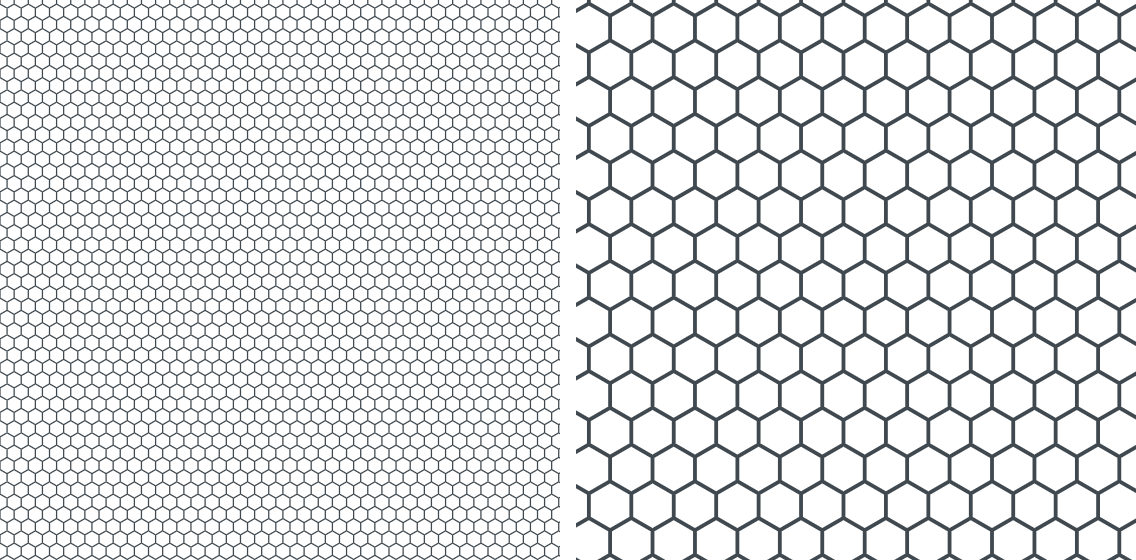
Left: the whole. Right: its middle third, enlarged.
Write a Shadertoy shader that draws this pattern.

```glsl
// Fine honeycomb mesh of slate grey lines on white.

const float CELLS_ACROSS = 39.59;          // flat-to-flat cell widths per canvas
const float LINE_WIDTH = 0.09;             // in cell widths
const vec2 LATTICE = vec2(1.0, 1.7320508); // period of two staggered rows
const vec3 PAPER = vec3(1.0);
const vec3 INK = vec3(0.25, 0.285, 0.31);

// Offset from the nearest point of a rectangular lattice
vec2 latticeOffset(vec2 p, vec2 period) {
    return p - period * round(p / period);
}

// Distance to the border of the nearest pointy-topped hexagon of width 1
float hexBorderDistance(vec2 p) {
    vec2 a = latticeOffset(p, LATTICE);
    vec2 b = latticeOffset(p - 0.5 * LATTICE, LATTICE);
    vec2 q = abs(dot(a, a) < dot(b, b) ? a : b);
    return 0.5 - max(q.x, dot(q, 0.5 * LATTICE));
}

// Antialiased coverage of a line of the given width
float lineCoverage(float dist, float width, float pixel) {
    return clamp(0.5 + (0.5 * width - dist) / pixel, 0.0, 1.0);
}

void mainImage(out vec4 fragColor, in vec2 fragCoord) {
    // Cell units, measured from the top left corner
    float pixel = CELLS_ACROSS / iResolution.y;
    vec2 p = vec2(fragCoord.x, iResolution.y - fragCoord.y) * pixel;

    // Shift half a cell so that an upright border meets the left edge
    float dist = hexBorderDistance(p - vec2(0.5, 0.0));
    float ink = lineCoverage(dist, LINE_WIDTH, pixel);
    fragColor = vec4(mix(PAPER, INK, ink), 1.0);
}
```
